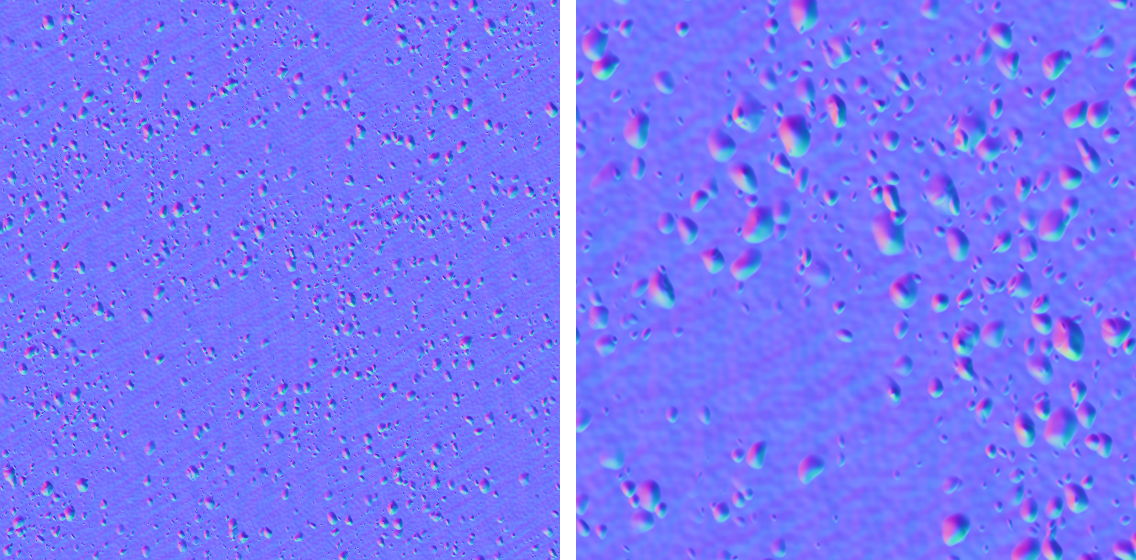
Left, the full canvas; right, a detail of the centre.
Give the GLSL for this texture map, as a Shadertoy shader.

```glsl
// Tangent-space normal map of a rough, pitted surface. A height field is summed
// from clustered skewed bumps, slanted streaks and fine grain (gradient noise);
// its finite-difference slopes are then encoded as a normal colour.

const vec2  BASE_TILT     = vec2(-0.075, -0.085); // mean lean of the surface
const float SAMPLE_STEP   = 0.0013;  // slope sampling distance, canvas units
const vec2  STREAK_DIR    = vec2(0.85, 0.527);
const vec2  STREAK_FREQ   = vec2(14.0, 85.0);     // along, across
const float STREAK_SLOPE  = 0.085;
const float GRAIN_FREQ    = 150.0;
const float GRAIN_SLOPE   = 0.075;
const vec2  SWELL_FREQ    = vec2(42.0, 20.0);     // soft upright lumps
const float SWELL_SLOPE   = 0.055;
const float CLUSTER_FREQ  = 6.0;
const float CLUSTER_GAIN  = 0.55;
const float WARP_FREQ     = 75.0;
const float WARP_AMOUNT   = 0.0035;
const float BUMP_STRETCH  = 1.4;     // height over width of a bump
const vec2  BUMP_SKEW     = vec2(0.35, -0.5);     // steeper side of a bump

// Integer hash: three values in 0..1 per lattice cell
vec3 hash3(vec2 cell, float seed) {
    uvec3 v = uvec3(ivec3(vec3(cell, seed)) + 4096);
    v = v * 1664525u + 1013904223u;
    v.x += v.y * v.z; v.y += v.z * v.x; v.z += v.x * v.y;
    v ^= v >> 16u;
    v.x += v.y * v.z; v.y += v.z * v.x; v.z += v.x * v.y;
    return vec3(v >> 8u) / 16777216.0;
}

float cornerRamp(vec2 cell, vec2 offset, float seed) {
    float angle = 6.2832 * hash3(cell, seed).x;
    return dot(vec2(cos(angle), sin(angle)), offset);
}

float gradientNoise(vec2 p, float seed) {
    vec2 i = floor(p), f = p - i;
    vec2 u = f * f * f * (f * (f * 6.0 - 15.0) + 10.0);
    vec2 e = vec2(1.0, 0.0);
    return mix(mix(cornerRamp(i, f, seed),
                   cornerRamp(i + e.xy, f - e.xy, seed), u.x),
               mix(cornerRamp(i + e.yx, f - e.yx, seed),
                   cornerRamp(i + e.xx, f - e.xx, seed), u.x), u.y);
}

// One scattered layer: at most one tilted, skewed bump per cell
float bumpLayer(vec2 p, float freq, float density, float slope, float seed) {
    p *= freq;
    vec2 home = floor(p);
    float height = 0.0;
    for (int y = -1; y <= 1; y++)
    for (int x = -1; x <= 1; x++) {
        vec2 cell = home + vec2(x, y);
        vec3 place = hash3(cell, seed);
        float presence = smoothstep(place.z - 0.06, place.z + 0.06, density);
        if (presence <= 0.0) continue;
        vec3 form = hash3(cell, seed + 1.0);
        float radius = mix(0.2, 0.36, form.x * form.x);
        float tilt = (form.y - 0.5) * 1.3;
        vec2 q = p - cell - 0.1 - 0.8 * place.xy;
        q = vec2(cos(tilt) * q.x + sin(tilt) * q.y,
                 cos(tilt) * q.y - sin(tilt) * q.x);
        q /= radius * vec2(1.0, BUMP_STRETCH);
        float dome = max(1.0 - dot(q, q), 0.0);
        height += presence * mix(0.5, 1.2, form.z) * radius
                * dome * dome * (1.0 + dot(q, BUMP_SKEW));
    }
    return height * slope / freq;
}

// Amplitudes are slope / frequency, so each constant sets a steepness
float surfaceHeight(vec2 p, float cluster) {
    vec2 across = vec2(-STREAK_DIR.y, STREAK_DIR.x);
    vec2 streak = vec2(dot(p, STREAK_DIR), dot(p, across)) * STREAK_FREQ;
    float height = gradientNoise(streak, 1.0) * STREAK_SLOPE / STREAK_FREQ.y;
    height += gradientNoise(p * GRAIN_FREQ, 2.0) * GRAIN_SLOPE / GRAIN_FREQ;
    height += gradientNoise(p * SWELL_FREQ, 3.0) * SWELL_SLOPE / SWELL_FREQ.x;

    // Warping roughens the bump outlines
    vec2 q = p + WARP_AMOUNT * vec2(gradientNoise(p * WARP_FREQ, 4.0),
                                   gradientNoise(p * WARP_FREQ, 5.0));
    height += bumpLayer(q, 33.0, 0.40 + cluster, 0.80, 10.0);
    height += bumpLayer(q, 56.0, 0.27 + cluster, 0.72, 20.0);
    height += bumpLayer(q, 105.0, 0.20 + cluster, 0.42, 30.0);
    return height;
}

void mainImage(out vec4 fragColor, in vec2 fragCoord) {
    vec2 p = fragCoord / iResolution.y;
    float cluster = CLUSTER_GAIN * (gradientNoise(p * CLUSTER_FREQ, 6.0)
                  + 0.6 * gradientNoise(p * CLUSTER_FREQ * 2.3, 7.0));

    // Slopes of the height field
    vec2 e = vec2(SAMPLE_STEP, 0.0);
    float here = surfaceHeight(p, cluster);
    vec2 slope = vec2(surfaceHeight(p + e.xy, cluster),
                      surfaceHeight(p + e.yx, cluster)) - here;

    // Pack the unit normal into colour
    vec3 normal = normalize(vec3(slope / SAMPLE_STEP + BASE_TILT, 1.0));
    fragColor = vec4(0.5 + 0.5 * normal, 1.0);
}
```
